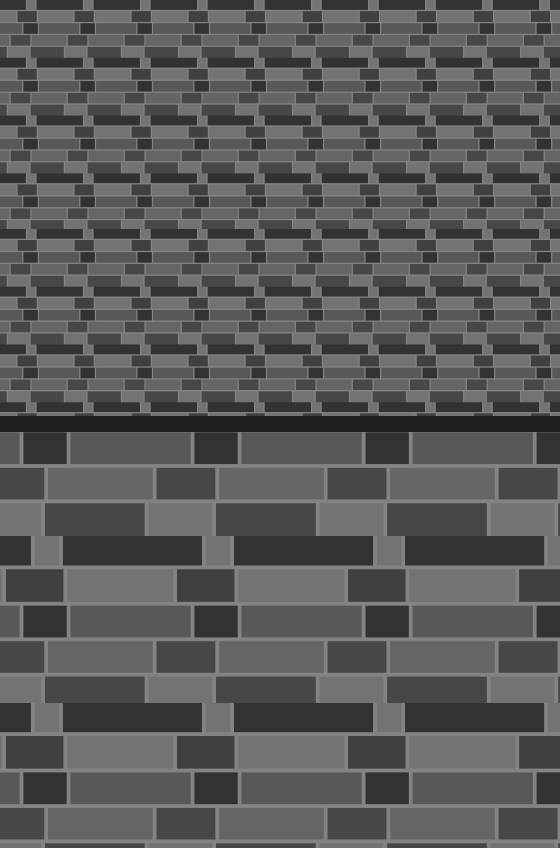
Top: the whole. Bottom: its middle third, enlarged.
A WebGL 2 fragment shader for this pattern:

```glsl
#version 300 es
precision highp float;
// Grey brickwork: five staggered courses of long and short bricks, repeated as a tile.
uniform vec2 u_resolution;
out vec4 fragColor;

const vec2 REPEATS = vec2(9.82, 7.2);   // tiles across and down
const float JOINT = 0.011;              // half width of a mortar line, in tiles
const float TILE_TOP = 0.391;           // the tile wraps inside a mortar line
const float SEAM_Y = 0.550;             // height (from the top) of the shortened course
const float SEAM_CUT = 0.0053;          // amount of that course left out

const vec3 MORTAR = vec3(0.515);
const vec3 LIGHT = vec3(0.45);
const vec3 MIDDLE = vec3(0.395);
const vec3 DIM = vec3(0.345);
const vec3 DARK = vec3(0.28);
const vec3 DUSK = vec3(0.25);
const vec3 BLACK = vec3(0.195);

// Smooth coverage of the region where d is negative
float cover(float d, float pixel) {
    return clamp(0.5 - d / pixel, 0.0, 1.0);
}

// Two alternating bricks; the first spans start to start + width
vec3 brickPair(float x, float start, float width, vec3 first, vec3 second, float pixel) {
    float fromCentre = abs(fract(x - start - 0.5 * width + 0.5) - 0.5);
    float edge = fromCentre - 0.5 * width;
    vec3 brick = mix(second, first, cover(edge, pixel));
    return mix(brick, MORTAR, cover(abs(edge) - JOINT, pixel));
}

// Lays one horizontal course between top and bottom over the base colour
vec3 layCourse(vec3 base, vec3 bricks, float y, float top, float bottom, float pixel) {
    return mix(base, bricks, cover(max(top - y, y - bottom), pixel));
}

void main() {
    vec2 uv = gl_FragCoord.xy / u_resolution;
    vec2 pixel = REPEATS / u_resolution;

    // Measure down from the top, skipping a sliver at the seam
    float down = 1.0 - uv.y;
    down += SEAM_CUT * (1.0 - cover(down - SEAM_Y, 1.0 / u_resolution.y));
    float x = uv.x * REPEATS.x;
    float y = TILE_TOP + fract(down * REPEATS.y - TILE_TOP);

    // Courses from the top of the tile down
    vec3 color = MORTAR;
    color = layCourse(color, brickPair(x, 0.399, 0.275, BLACK, DIM, pixel.x),
                      y, 0.391 + JOINT, 0.596 - JOINT, pixel.y);
    color = layCourse(color, brickPair(x, 0.177, 0.366, DARK, MIDDLE, pixel.x),
                      y, 0.596 + JOINT, 0.800 - JOINT, pixel.y);
    // These two courses touch without mortar
    color = layCourse(color, brickPair(x, 0.525, 0.605, DARK, LIGHT, pixel.x),
                      y, 0.800 + JOINT, 1.050, pixel.y);
    color = layCourse(color, brickPair(x, 0.630, 0.835, BLACK, LIGHT, pixel.x),
                      y, 1.000, 1.181 - JOINT, pixel.y);
    color = layCourse(color, brickPair(x, 0.297, 0.358, DUSK, LIGHT, pixel.x),
                      y, 1.181 + JOINT, 1.391 - JOINT, pixel.y);

    fragColor = vec4(color, 1.0);
}
```
